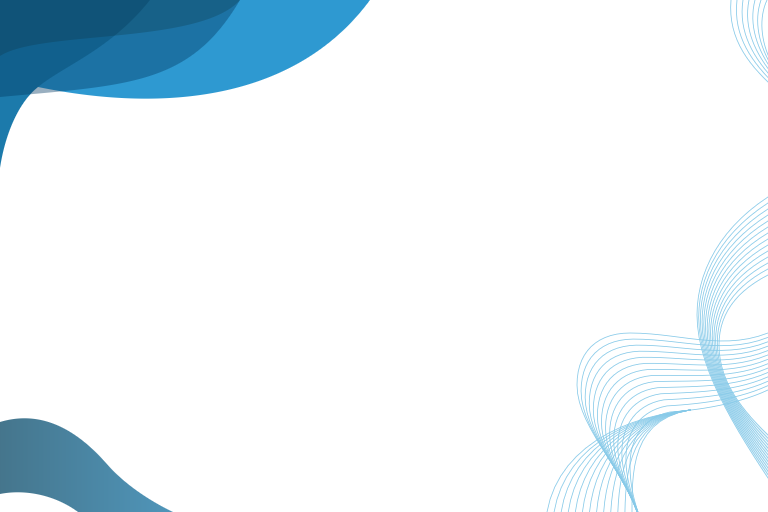
Give the GLSL for this background, as a WebGL 2 fragment shader.

```glsl
#version 300 es
precision highp float;
// Corner decoration on white: overlapping translucent blue waves and thin line ribbons.
// Waves are bounded by cubic curves solved for x; each ribbon blends two cubics
// into a family of fine lines. Layout space is 768 by 512 units with y downward.
uniform vec2 u_resolution;
out vec4 fragColor;

float unitsPerPixel;

// Cubic Bezier: the columns of c are its four control points.
vec2 curvePoint(mat4x2 c, float t) {
    float u = 1.0 - t;
    return c * vec4(u * u * u, 3.0 * u * u * t, 3.0 * u * t * t, t * t * t);
}

vec2 curveTangent(mat4x2 c, float t) {
    float u = 1.0 - t;
    return c * vec4(-u * u, u * u - 2.0 * u * t, 2.0 * u * t - t * t, t * t);
}

// Smooth coverage of the area above a curve that runs from left to right.
float above(vec2 p, mat4x2 c) {
    float lo = 0.0, hi = 1.0;
    for (int i = 0; i < 12; i++) {
        float mid = 0.5 * (lo + hi);
        if (curvePoint(c, mid).x < p.x) lo = mid; else hi = mid;
    }
    float t = 0.5 * (lo + hi);
    vec2 dir = normalize(curveTangent(c, t));
    vec2 q = p - curvePoint(c, t);
    float dist = dir.x * q.y - dir.y * q.x;
    return clamp(0.5 - dist / unitsPerPixel, 0.0, 1.0);
}

float segmentDistance(vec2 p, vec2 a, vec2 b) {
    vec2 ab = b - a;
    return length(p - a - ab * clamp(dot(p - a, ab) / dot(ab, ab), 0.0, 1.0));
}

// Coverage of evenly blended lines between an outer and an inner curve.
float ribbon(vec2 p, int lines, mat4x2 outer, mat4x2 inner) {
    const float width = 0.8;
    float clear = 1.0;
    for (int i = 0; i < lines; i++) {
        float s = float(i) / float(lines - 1);
        mat4x2 c = outer * (1.0 - s) + inner * s;
        vec2 a = c[0];
        float d = 1e4;
        for (int k = 1; k <= 14; k++) {
            vec2 b = curvePoint(c, float(k) / 14.0);
            d = min(d, segmentDistance(p, a, b));
            a = b;
        }
        float cover = (0.5 * (width + unitsPerPixel) - d) / unitsPerPixel;
        clear *= 1.0 - clamp(cover, 0.0, min(1.0, width / unitsPerPixel));
    }
    return 1.0 - clear;
}

// Stacked waves in the upper left corner.
vec3 cornerWaves(vec3 color, vec2 p) {
    float broad = above(p, mat4x2(38, 87, 175, 115, 300, 95, 370, 0));
    float side = p.x < 38.0
        ? above(p, mat4x2(0, 168, 5, 135, 18, 103, 38, 87))
        : above(p, mat4x2(38, 87, 65, 65, 110, 50, 150, 0));
    float veil = above(p, mat4x2(0, 97, 130, 85, 190, 85, 240, 0));
    float shade = above(p, mat4x2(0, 56, 40, 30, 200, 45, 240, 0));
    color = mix(color, vec3(0.18, 0.60, 0.82), broad);
    color = mix(color, vec3(0.11, 0.48, 0.67), side);
    color = mix(color, vec3(0.0, 0.22, 0.38), 0.4 * veil);
    return mix(color, vec3(0.05, 0.20, 0.25), 0.28 * shade);
}

// Grey-blue wave in the lower left corner.
vec3 lowerWave(vec3 color, vec2 p) {
    float sky = p.x < 106.0
        ? above(p, mat4x2(0, 422, 40, 410, 75, 428, 106, 463))
        : above(p, mat4x2(106, 463, 124, 484, 150, 501, 173, 512));
    float body = above(p, mat4x2(0, 494, 25, 489, 55, 495, 78, 512)) * (1.0 - sky);
    vec3 tint = mix(vec3(0.27, 0.46, 0.55), vec3(0.31, 0.58, 0.72), clamp(p.x / 165.0, 0.0, 1.0));
    return mix(color, tint, body);
}

// Line ribbons and a pale wash along the right side.
vec3 lineRibbons(vec3 color, vec2 p) {
    const vec3 lineBlue = vec3(0.53, 0.79, 0.91);
    mat4x2 tailOuter = mat4x2(697, 315, 697, 366, 733, 425, 768, 478);
    mat4x2 tailInner = mat4x2(719, 345, 719, 380, 740, 408, 768, 435);
    float wash = above(p, tailOuter) * (1.0 - above(p, tailInner)) * smoothstep(345.0, 400.0, p.y);
    color = mix(color, lineBlue, wash * mix(0.45, 0.15, smoothstep(720.0, 768.0, p.x)));

    float top = ribbon(p, 7, mat4x2(731, 0, 728, 35, 745, 60, 768, 82),
                             mat4x2(767, 0, 760, 15, 760, 35, 768, 55));
    float tall = max(ribbon(p, 14, tailOuter, tailInner),
        ribbon(p, 14, mat4x2(768, 197, 722, 227, 697, 270, 697, 315),
                      mat4x2(768, 275, 735, 292, 719, 315, 719, 345)));
    float loop = ribbon(p, 14, mat4x2(768, 333, 722, 351, 680, 333, 630, 333),
                               mat4x2(768, 390, 738, 404, 700, 410, 670, 412));
    loop = max(loop, ribbon(p, 14, mat4x2(630, 333, 597, 333, 577, 352, 577, 385),
                                   mat4x2(670, 412, 645, 417, 630, 437, 630, 465)));
    loop = max(loop, ribbon(p, 14, mat4x2(577, 385, 577, 425, 620, 465, 637, 512),
                                   mat4x2(630, 465, 630, 485, 634, 500, 638, 512)));
    float fan = ribbon(p, 13, mat4x2(547, 512, 558, 450, 620, 417, 690, 410),
                              mat4x2(632, 512, 632, 470, 632, 420, 690, 410));
    float clear = (1.0 - top) * (1.0 - tall) * (1.0 - loop) * (1.0 - fan);
    return mix(color, lineBlue, 1.0 - clear);
}

void main() {
    vec2 uv = gl_FragCoord.xy / u_resolution;
    vec2 p = vec2(uv.x, 1.0 - uv.y) * vec2(768, 512);
    unitsPerPixel = 512.0 / u_resolution.y;
    vec3 color = lowerWave(cornerWaves(vec3(1.0), p), p);
    if (p.x > 540.0) color = lineRibbons(color, p);
    fragColor = vec4(color, 1.0);
}
```
